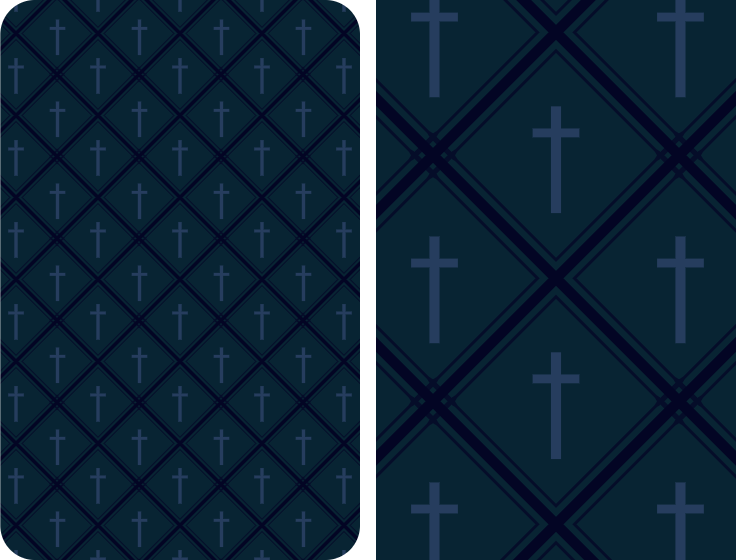
Left, the full canvas; right, a detail of the centre.
This pattern is drawn by a Shadertoy shader. Its source:

```glsl
// A dark card with a diagonal trellis and a slim cross in every diamond.
// One unit is one repeat; the trellis comes from rounded diagonal coordinates,
// the crosses from two interleaved square grids of box distances.

float box(vec2 p, vec2 halfSize) {
    vec2 d = abs(p) - halfSize;
    return length(max(d, 0.0)) + min(max(d.x, d.y), 0.0);
}

// Upright cross repeated once per unit, centred on its stem
float crossGrid(vec2 p) {
    p -= round(p);
    float stem = box(p, vec2(0.0205, 0.217));
    float bar = box(p - vec2(0.0, 0.109), vec2(0.095, 0.018));
    return min(stem, bar);
}

// x: distance to the broad bands, y: distance to the thin flanking lines
vec2 trellis(vec2 p) {
    vec2 diagonal = vec2(p.x + p.y, p.x - p.y);
    vec2 node = round(diagonal);
    vec2 d = abs(diagonal - node) * 0.7071;
    float nearest = min(d.x, d.y);

    // Thin lines turn a corner at even nodes and weave through at odd ones
    vec2 flank = abs(d - 0.053);
    bool odd = mod(node.x + node.y, 2.0) > 0.5;
    float weave = mix(0.011, 0.006, smoothstep(0.055, 0.085, max(d.x, d.y)));
    float thin = odd ? min(flank.x, flank.y) - weave
                     : abs(nearest - 0.053) - 0.006;
    return vec2(nearest - 0.0215, thin);
}

float coverage(float d, float pixel) {
    return clamp(0.5 - d / pixel, 0.0, 1.0);
}

void mainImage(out vec4 fragColor, in vec2 fragCoord) {
    float pixel = 6.83 / iResolution.y;
    vec2 centred = (fragCoord - 0.5 * iResolution.xy) * pixel;
    vec2 p = centred - vec2(0.0, 0.007);

    vec3 color = vec3(0.03, 0.14, 0.20);

    // Trellis
    vec2 lines = trellis(p);
    color = mix(color, vec3(0.02, 0.05, 0.16), coverage(lines.y, pixel));
    color = mix(color, vec3(0.01, 0.02, 0.14), coverage(lines.x, pixel));

    // Crosses of the two staggered grids
    float crosses = min(crossGrid(p - vec2(0.506, -0.047)),
                        crossGrid(p - vec2(0.0, 0.482)));
    color = mix(color, vec3(0.15, 0.24, 0.37), coverage(crosses, pixel));

    // Rounded card on white, with a hairline showing at the left
    vec2 halfCard = 0.5 * iResolution.xy * pixel - vec2(0.002, 0.0);
    float card = box(centred - vec2(0.002, 0.0), halfCard - 0.42) - 0.42;
    color = mix(vec3(1.0), color, coverage(card, pixel));

    fragColor = vec4(color, 1.0);
}
```
